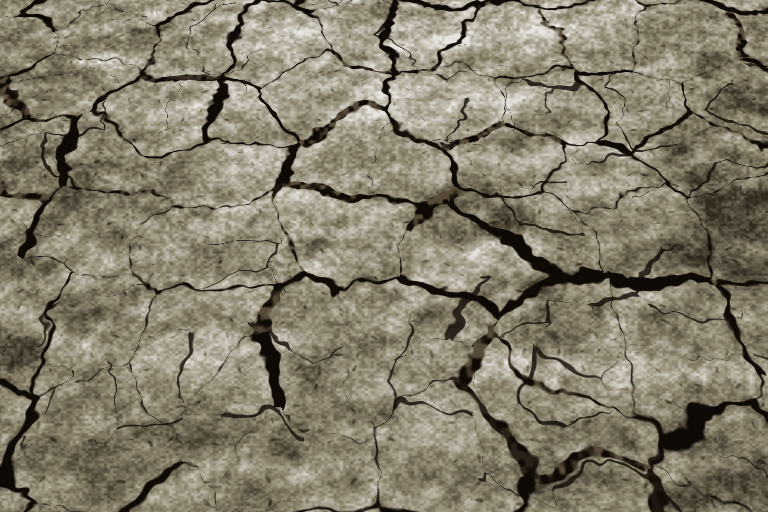
This texture is drawn by a Shadertoy shader. Its source:

```glsl
// Sun-dried cracked mud plain receding in perspective, with rough sunlit plates.

const float TILT = 0.40;            // perspective foreshortening
const float PLATE_SCALE = 3.7;      // plates per canvas height at the front
const float WANDER = 0.30;          // how far cracks bend
const float JAGGED = 0.045;         // fine raggedness of crack lips
const float MIN_HALF_WIDTH = -0.008;
const float MAX_HALF_WIDTH = 0.056;
const float RELIEF = 1.7;           // strength of bump lighting
const float GRAIN = 0.42;           // strength of fine grit
const float PIT_SCALE = 24.0;
const float PIT_SHARE = 0.30;

const vec3 VOID_COLOR = vec3(0.06, 0.035, 0.018);
const vec3 CRUMB_COLOR = vec3(0.34, 0.29, 0.22);
const vec3 SHADE_CLAY = vec3(0.30, 0.27, 0.21);
const vec3 MID_CLAY = vec3(0.56, 0.53, 0.44);
const vec3 PALE_CLAY = vec3(0.81, 0.79, 0.75);

float hash(vec2 p) {
    return fract(sin(dot(p, vec2(127.1, 311.7))) * 43758.5453);
}

vec2 hash2(vec2 p) {
    return vec2(hash(p), hash(p + vec2(37.2, 17.9)));
}

float noise(vec2 p) {
    vec2 i = floor(p), f = fract(p);
    f = f * f * (3.0 - 2.0 * f);
    return mix(mix(hash(i), hash(i + vec2(1, 0)), f.x),
               mix(hash(i + vec2(0, 1)), hash(i + vec2(1, 1)), f.x), f.y);
}

float fbm(vec2 p) {
    float sum = 0.0, amp = 0.53;
    for (int i = 0; i < 4; i++) {
        sum += amp * noise(p);
        p = mat2(1.6, 1.2, -1.2, 1.6) * p + 5.3;
        amp *= 0.5;
    }
    return sum;
}

vec2 site(vec2 cell) {
    return cell + 0.12 + 0.76 * hash2(cell);
}

// Voronoi borders: x = signed distance to the crack lip, y = random value of that border
vec2 crackField(vec2 q) {
    vec2 home = floor(q), nearest = home;
    float best = 1e3;
    for (int j = -1; j <= 1; j++)
    for (int i = -1; i <= 1; i++) {
        vec2 cell = home + vec2(i, j);
        float d = length(site(cell) - q);
        if (d < best) { best = d; nearest = cell; }
    }
    vec2 a = site(nearest) - q;
    vec2 field = vec2(1e3, 0.0);
    float swell = 0.65 + 0.7 * noise(q * 2.7);
    for (int j = -2; j <= 2; j++)
    for (int i = -2; i <= 2; i++) {
        if (i == 0 && j == 0) continue;
        vec2 cell = nearest + vec2(i, j);
        vec2 b = site(cell) - q;
        float border = hash(nearest + cell + 0.5);
        float halfWidth = mix(MIN_HALF_WIDTH, MAX_HALF_WIDTH, border) * swell;
        float d = dot(0.5 * (a + b), normalize(b - a)) - halfWidth;
        if (d < field.x) field = vec2(d, fract(border * 7.3));
    }
    return field;
}

// Short scratches and pits, one candidate per grid cell
float pits(vec2 g) {
    vec2 q = g * PIT_SCALE, cell = floor(q);
    vec2 r = fract(q) - 0.35 - 0.3 * hash2(cell);
    float angle = 6.283 * hash(cell + 3.1);
    r = mat2(cos(angle), -sin(angle), sin(angle), cos(angle)) * r;
    float size = 0.4 + 0.6 * hash(cell + 8.4);
    float d = length(r * vec2(1.0, 2.6)) - 0.26 * size;
    return smoothstep(0.1, -0.12, d) * step(hash(cell + 5.7), PIT_SHARE);
}

void mainImage(out vec4 fragColor, in vec2 fragCoord) {
    vec2 p = fragCoord / iResolution.y;
    float halfSpan = 0.5 * iResolution.x / iResolution.y;
    float depth = 1.0 / (1.0 - TILT * p.y);
    vec2 g = vec2(p.x - halfSpan, p.y) * depth;

    // Bent and ragged crack network, plus tapering hairlines
    vec2 q = g * PLATE_SCALE + 11.0;
    q += WANDER * (vec2(fbm(q * 1.5), fbm(q * 1.5 + 31.0)) - 0.5) * 2.0;
    q += JAGGED * (vec2(noise(q * 13.0), noise(q * 13.0 + 9.0)) - 0.5);
    vec2 crack = crackField(q);
    float hairline = crackField(q * 1.7 + 7.0).x + 0.047
                   - 0.032 * smoothstep(0.4, 0.75, noise(q * 0.9 + 4.0));
    float soft = max(0.011, 1.2 * PLATE_SCALE * depth / iResolution.y);
    float crumble = noise(g * vec2(75.0, 60.0));
    float opening = smoothstep(soft, -soft, crack.x + 0.016 * (crumble - 0.5));
    float hair = 0.8 * smoothstep(soft, -soft, hairline);

    // Plate tone: broad light, bumps lit from behind, stains, grit and pits
    vec2 glow = (p - vec2(halfSpan * 1.08, 1.0)) / vec2(0.62, 0.5);
    float tone = 0.43 + 0.36 * exp(-dot(glow, glow));
    tone -= 0.10 * smoothstep(0.5, 1.0, abs(p.x / halfSpan - 1.0));
    vec2 bump = g * 7.0;
    tone += RELIEF * (fbm(bump) - fbm(bump + vec2(-0.08, 0.26)));
    tone += 0.5 * (fbm(g * 3.2 + 20.0) - 0.5);
    tone -= 0.34 * smoothstep(0.58, 0.82, fbm(g * 6.0 + 50.0));
    tone += GRAIN * (noise(p * vec2(165.0, 205.0)) - 0.5);
    tone += 0.25 * (noise(g * 70.0) - 0.5);
    tone -= 0.36 * pits(g);
    tone += 0.13 * exp(-abs(crack.x - 0.06) * 28.0);
    tone = clamp(tone, -0.2, 1.2);

    vec3 color = mix(SHADE_CLAY, MID_CLAY, min(tone * 2.0, 1.0));
    color = mix(color, PALE_CLAY, max(tone * 2.0 - 1.0, 0.0));

    // Some cracks are choked with brown crumbs
    float choked = smoothstep(0.66, 0.8, crack.y) * smoothstep(0.25, 0.75, crumble);
    vec3 fill = mix(VOID_COLOR, CRUMB_COLOR, choked);
    color = mix(color, VOID_COLOR, hair);
    color = mix(color, fill, opening);
    fragColor = vec4(color, 1.0);
}
```
